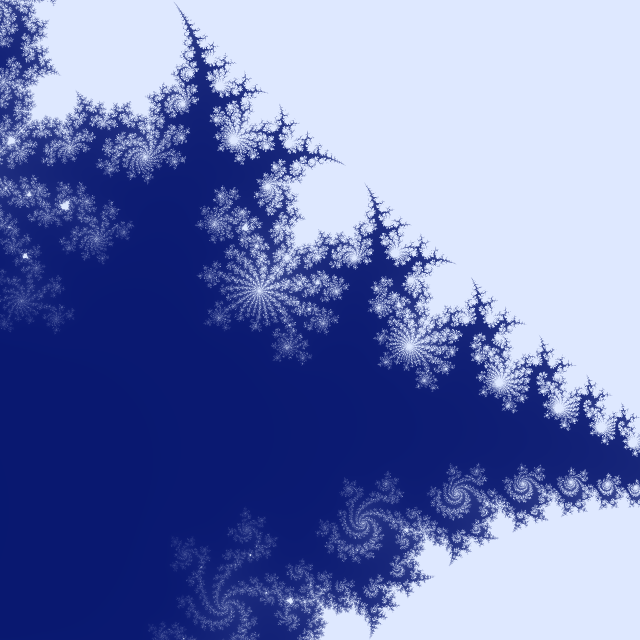
Give the GLSL for this background, as a Shadertoy shader.

```glsl
#define CENTER vec2(-0.5405, -0.5033)
#define VIEW_SIZE 0.071
#define MAX_STEPS 280
#define BAILOUT 256.0
#define TONE_POWER 1.4
#define SAMPLES 2
#define DEEP_BLUE vec3(0.02, 0.08, 0.43)
#define PALE_BLUE vec3(0.87, 0.91, 1.00)

// Closed-form test for the main cardioid
bool insideCardioid(vec2 c) {
    float x = c.x - 0.25;
    float q = x * x + c.y * c.y;
    return q * (q + x) < 0.25 * c.y * c.y;
}

// Smooth escape time, from 0 (fast) to 1 (never escapes)
float escapeTime(vec2 c) {
    if (insideCardioid(c)) return 1.0;
    vec2 z = vec2(0.0);
    for (int i = 0; i < MAX_STEPS; i++) {
        z = vec2(z.x * z.x - z.y * z.y, 2.0 * z.x * z.y) + c;
        float r2 = dot(z, z);
        if (r2 > BAILOUT) {
            float overshoot = log2(log2(r2) / log2(BAILOUT));
            return clamp((float(i) + 1.0 - overshoot) / float(MAX_STEPS), 0.0, 1.0);
        }
    }
    return 1.0;
}

vec3 shade(vec2 c) {
    return mix(DEEP_BLUE, PALE_BLUE, pow(escapeTime(c), TONE_POWER));
}

void mainImage(out vec4 fragColor, in vec2 fragCoord) {
    float scale = VIEW_SIZE / min(iResolution.x, iResolution.y);
    vec3 color = vec3(0.0);

    // Average a small grid of samples to smooth the filaments
    for (int j = 0; j < SAMPLES; j++) {
        for (int i = 0; i < SAMPLES; i++) {
            vec2 offset = (vec2(i, j) + 0.5) / float(SAMPLES) - 0.5;
            vec2 p = fragCoord + offset - 0.5 * iResolution.xy;
            color += shade(CENTER + p * scale);
        }
    }
    fragColor = vec4(color / float(SAMPLES * SAMPLES), 1.0);
}
```
